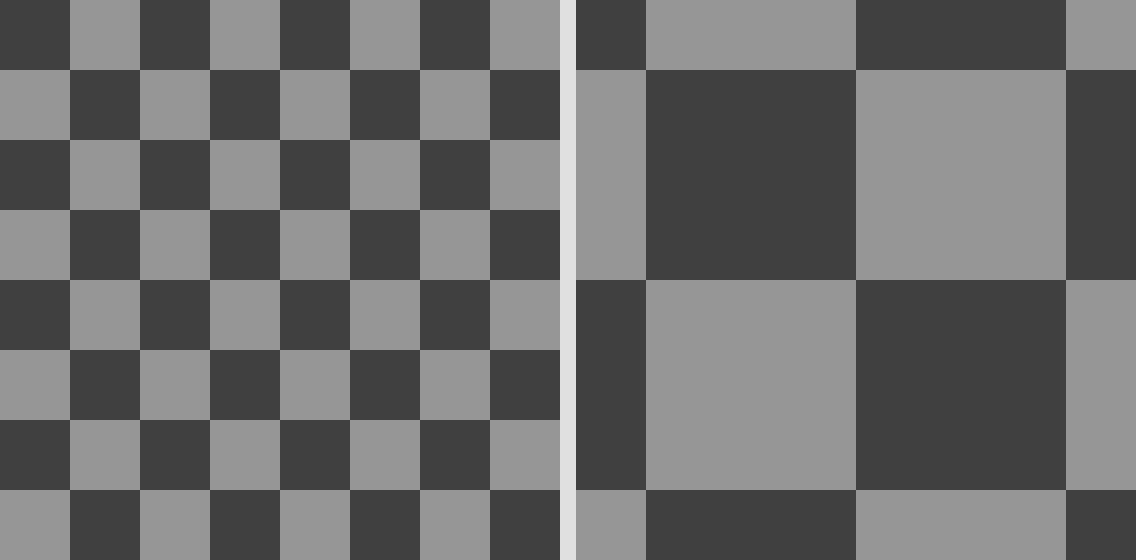
Left: the whole. Right: its middle third, enlarged.
Write a WebGL 2 fragment shader that draws this pattern.

```glsl
#version 300 es
precision highp float;
// Flat two-tone checkerboard of 8 by 8 squares, light at the lower left.
// Each axis gives a signed square wave; the product of the two picks the tone.
// An even number of squares per side makes the edges wrap without a seam.

uniform vec2 u_resolution;
out vec4 fragColor;

const vec2 SQUARES = vec2(8.0);        // squares across and down, both even
const vec3 LIGHT_GREY = vec3(0.59);
const vec3 DARK_GREY = vec3(0.25);
const float EDGE_WIDTH = 1.0;          // width of the edge smoothing, in pixels

// Square wave per axis: +1 in even cells, -1 in odd ones, with a linear
// ramp of the given width (in cells) centred on every cell border.
vec2 squareWave(vec2 cellPos, vec2 rampWidth) {
    vec2 parity = 1.0 - 2.0 * mod(floor(cellPos), 2.0);
    vec2 borderDist = 0.5 - abs(fract(cellPos) - 0.5);
    return parity * clamp(2.0 * borderDist / rampWidth, 0.0, 1.0);
}

void main() {
    // Position and pixel size in units of one square
    vec2 cellPos = gl_FragCoord.xy / u_resolution * SQUARES;
    vec2 pixelSize = SQUARES / u_resolution;

    // Combine both axes into the coverage of the light squares
    vec2 wave = squareWave(cellPos, pixelSize * EDGE_WIDTH);
    float lightCoverage = 0.5 + 0.5 * wave.x * wave.y;

    fragColor = vec4(mix(DARK_GREY, LIGHT_GREY, lightCoverage), 1.0);
}
```
